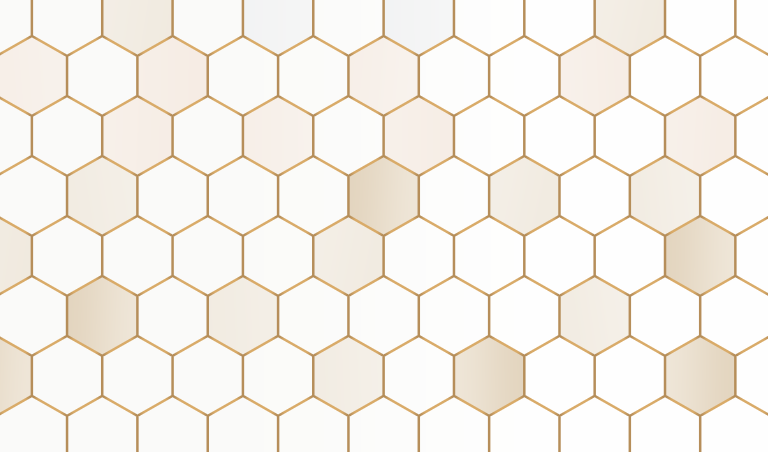
Give the GLSL for this pattern, as a Shadertoy shader.

```glsl
const vec2 PITCH = vec2(0.0916, 0.0781);      // column and row spacing, in canvas widths
const vec2 FIRST_CELL = vec2(0.0415, 0.0208); // centre of the first odd column and top row
const float ROW_STEP = 0.8660254;             // row spacing of a hexagon one unit wide
const float HALF_SIDE = 0.2886751;
const float LINE_HALF = 0.0178;
const float DEEP_FIRST_ROW = 3.0;
const float LAST_TINT_ROW = 6.0;
const float DEEP_CHANCE = 0.36;
const float GREY_CHANCE = 0.4;

const vec3 WHITE_LEFT = vec3(0.982, 0.982, 0.975);
const vec3 WHITE_RIGHT = vec3(0.998);
const vec3 CREAM = vec3(0.945, 0.920, 0.880);
const vec3 BLUSH = vec3(0.965, 0.930, 0.900);
const vec3 GREY = vec3(0.950, 0.953, 0.955);
const vec3 SAND = vec3(0.890, 0.835, 0.750);
const vec3 SAND_LIGHT = vec3(0.935, 0.900, 0.845);
const vec3 GOLD = vec3(0.850, 0.670, 0.410);
const vec3 BRONZE = vec3(0.680, 0.530, 0.340);

float hash(vec2 p) {
    vec3 h = fract(vec3(p.xyx) * 0.1031 + 0.37);
    h += dot(h, h.yzx + 33.33);
    return fract((h.x + h.y) * h.z);
}

// Even rows are shifted by half a cell
vec2 cellCentre(vec2 cell) {
    float shift = 0.5 * (1.0 - mod(cell.y, 2.0));
    return vec2(cell.x + shift, cell.y * ROW_STEP);
}

// Nearest cell index among the rows above and below
vec2 nearestCell(vec2 p) {
    vec2 best = vec2(0.0);
    float bestDist = 1e5;
    for (int i = 0; i < 2; i++) {
        float row = floor(p.y / ROW_STEP) + float(i);
        float shift = 0.5 * (1.0 - mod(row, 2.0));
        vec2 cell = vec2(floor(p.x - shift + 0.5), row);
        float dist = length(p - cellCentre(cell));
        if (dist < bestDist) {
            bestDist = dist;
            best = cell;
        }
    }
    return best;
}

// A cell is tinted where its hash beats both row neighbours, so tints never touch in a row
bool isTinted(vec2 cell) {
    float h = hash(cell);
    float rival = max(hash(cell - vec2(1, 0)), hash(cell + vec2(1, 0)));
    return h > rival && cell.y <= LAST_TINT_ROW;
}

vec3 cellColor(vec2 cell, vec2 q, vec3 white) {
    if (!isTinted(cell)) return white;
    float kind = hash(cell + 41.0);
    float tone = hash(cell + 87.0);

    // Soft sheen across the cell, facing left or right
    float side = tone < 0.5 ? -1.0 : 1.0;
    float sheen = smoothstep(-0.55, 0.55, side * q.x + 0.35 * q.y * (kind - 0.3));

    if (cell.y >= DEEP_FIRST_ROW && kind < DEEP_CHANCE)
        return mix(SAND_LIGHT, SAND, sheen);
    if (cell.y < 0.5 && kind < GREY_CHANCE)
        return mix(white, GREY, 0.7 + 0.3 * sheen);

    float warmth = cell.y < DEEP_FIRST_ROW ? 0.65 : 0.25;
    vec3 tint = mix(CREAM, BLUSH, step(kind, warmth));
    return mix(white, tint, 0.65 + 0.25 * tone + 0.2 * sheen);
}

// Metal darkens on uprights and towards the joints
vec3 lineColor(vec2 a, float upright, float slanted) {
    float vertical = smoothstep(-0.01, 0.01, upright - slanted);
    float along = mix(abs(dot(a, vec2(ROW_STEP, -0.5))), a.y, vertical) / HALF_SIDE;
    float joint = smoothstep(0.55, 1.0, along);
    return mix(GOLD, BRONZE, max(0.8 * vertical, 0.85 * joint));
}

void mainImage(out vec4 fragColor, in vec2 fragCoord) {
    // Canvas widths measured from the top left, then hexagon units
    vec2 canvas = vec2(fragCoord.x, iResolution.y - fragCoord.y) / iResolution.x;
    vec2 p = (canvas - FIRST_CELL) / PITCH * vec2(1.0, ROW_STEP);
    float pixel = 1.0 / (iResolution.x * PITCH.x);

    vec2 cell = nearestCell(p);
    vec2 q = p - cellCentre(cell);

    // Distance to the nearest hexagon side
    vec2 a = abs(q);
    float upright = a.x;
    float slanted = dot(a, vec2(0.5, ROW_STEP));
    float edge = 0.5 - max(upright, slanted);

    vec3 white = mix(WHITE_LEFT, WHITE_RIGHT, smoothstep(0.3, 0.8, canvas.x));
    vec3 color = cellColor(cell, q, white);
    float line = clamp((LINE_HALF - edge) / pixel + 0.5, 0.0, 1.0);
    color = mix(color, lineColor(a, upright, slanted), line);

    fragColor = vec4(color, 1.0);
}
```
